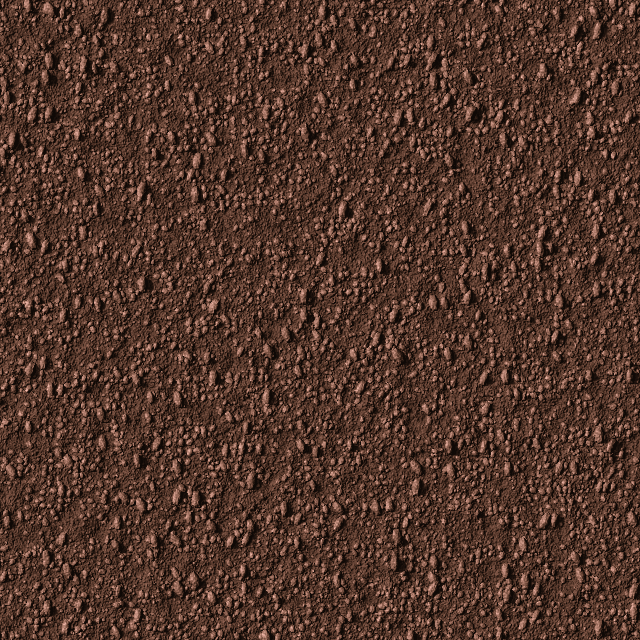
A Shadertoy shader for this texture:

```glsl
const vec3 LIGHT = vec3(-0.72, 0.30, 0.62);
const vec3 SOIL_DARK = vec3(1.0, 0.58, 0.38);
const vec3 SOIL_FADE = vec3(0.0, 0.20, 0.35);
const mat2 TWIST = mat2(0.8, 0.6, -0.6, 0.8);

vec3 hash3(vec2 p) {
    vec3 q = fract(p.xyx * vec3(0.1031, 0.1030, 0.0973));
    q += dot(q, q.yxz + 33.33);
    return fract((q.xxy + q.yzz) * q.zyx);
}

float cornerSlope(vec2 cell, vec2 offset) {
    return dot(hash3(cell).xy * 2.0 - 1.0, offset);
}

float gradientNoise(vec2 p) {
    vec2 i = floor(p), f = fract(p);
    vec2 u = f * f * f * (f * (f * 6.0 - 15.0) + 10.0);
    vec2 e = vec2(1.0, 0.0);
    float low = mix(cornerSlope(i, f), cornerSlope(i + e, f - e), u.x);
    float high = mix(cornerSlope(i + e.yx, f - e.yx), cornerSlope(i + e.xx, f - e.xx), u.x);
    return mix(low, high, u.y);
}

// Height of scattered angular domes; density sets how many cells are filled
float pebbles(vec2 p, float scale, float density, float radius, float stretch, float turn) {
    vec2 g = p * scale, home = floor(g);
    float height = 0.0;
    for (int y = -1; y <= 1; y++) {
        for (int x = -1; x <= 1; x++) {
            vec2 cell = home + vec2(x, y);
            vec3 rnd = hash3(cell + scale * 3.0);
            float size = radius * smoothstep(0.0, 0.2, density - rnd.z) * (0.75 + 0.4 * rnd.x);
            if (size < 0.03) continue;
            vec2 q = g - cell - 0.15 - 0.7 * rnd.xy;
            float angle = (fract(rnd.x * 17.0 + rnd.y * 5.0) - 0.5) * turn;
            float c = cos(angle), s = sin(angle);
            q = vec2(c * q.x - s * q.y, s * q.x + c * q.y) / size;
            q *= vec2(stretch, 1.0 / stretch);
            vec2 a = abs(q + vec2(0.2 * q.y, 0.0));
            float d = mix(length(q), max(a.x + 0.45 * a.y, a.y), 0.65);
            height = max(height, size * sqrt(max(0.0, 1.0 - d * d)));
        }
    }
    return height / scale;
}

// Returns height and stone coverage
vec2 surface(vec2 p, float cluster) {
    vec2 turned = TWIST * p;
    float fine = gradientNoise(p * 241.0 + 57.0);
    float medium = gradientNoise(turned * 128.0 + 31.0);
    vec2 rough = p + 0.0010 * vec2(medium, fine);
    float dome = pebbles(rough, 35.0, 0.40, 0.33, 1.27, 1.2);
    dome = max(dome, 0.95 * pebbles(rough, 80.0, 0.54 + cluster, 0.43, 1.1, 2.5));
    dome = max(dome, 0.85 * pebbles(rough, 140.0, 0.42 + 0.7 * cluster, 0.42, 1.05, 6.0));
    float stone = smoothstep(0.0, 0.002, dome);
    float broad = 0.009 * gradientNoise(p * 27.0);
    float grit = 0.0045 * gradientNoise(p * 67.0 + 9.0) + 0.0030 * medium + 0.0022 * fine
               + 0.0019 * gradientNoise(turned * 370.0 + 13.0);
    return vec2(broad + dome + grit * (1.0 - 0.55 * stone), stone);
}

// Shade cast by higher ground on the way to the light
float castShadow(vec2 p, float height, float cluster) {
    vec2 toward = normalize(LIGHT.xy);
    float block = 0.0;
    for (int i = 1; i <= 5; i++) {
        float reach = 0.0024 * float(i);
        float other = surface(p + toward * reach, cluster).x;
        block = max(block, other - height - 0.55 * reach);
    }
    return smoothstep(0.0002, 0.0045, block);
}

vec3 soilColour(float tone) {
    return tone * (SOIL_DARK + tone * SOIL_FADE);
}

void mainImage(out vec4 fragColor, in vec2 fragCoord) {
    vec2 p = fragCoord / iResolution.y;
    float cluster = 0.75 * gradientNoise(p * 21.0 + 4.0);

    // Slope and direct light, wrapped a little past the edge
    float eps = 0.0010;
    vec2 here = surface(p, cluster);
    float right = surface(p + vec2(eps, 0.0), cluster).x;
    float above = surface(p + vec2(0.0, eps), cluster).x;
    vec3 normal = normalize(vec3(here.x - right, here.x - above, eps));
    float facing = dot(normal, normalize(LIGHT));
    float diffuse = max(0.0, (facing + 0.12) / 1.12);
    float shadow = castShadow(p, here.x, cluster);

    // Stones are paler than the grainy soil
    float grain = 0.3 * gradientNoise(p * 60.0 + 80.0)
                + 0.55 * gradientNoise(TWIST * p * 310.0 + 21.0);
    float albedo = mix(0.45, 0.69, here.y) * (1.0 + grain);
    float hollow = smoothstep(-0.008, 0.004, here.x);
    float light = diffuse * (1.0 - 0.82 * shadow) * mix(0.75, 1.0, hollow);
    float tone = 0.06 + albedo * light;
    fragColor = vec4(soilColour(tone), 1.0);
}
```
